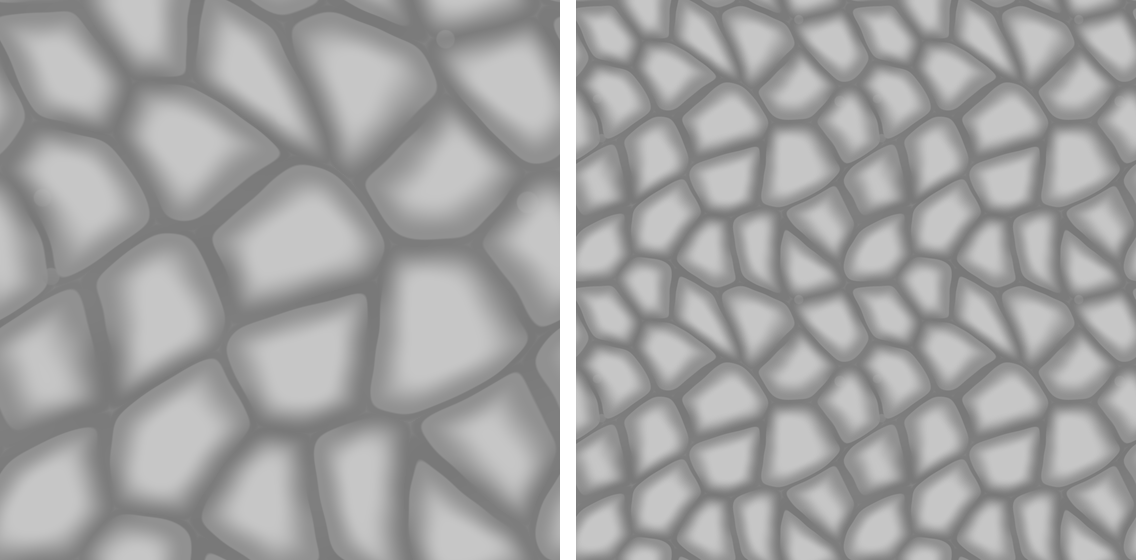
Left: one tile. Right: repeated 2 by 2.
Give the GLSL for this texture map, as a WebGL 1 fragment shader.

```glsl
precision highp float;

uniform vec2 u_resolution;

const float TAU = 6.2831853;
const vec2 GRID = vec2(5.0, 4.0);      // stones across and up
const float CORNER_SHARPNESS = 100.0;
const float GAP_DARK = 0.485;
const float GAP_LIGHT = 0.55;
const float RIM_TONE = 0.568;
const float TOP_TONE = 0.775;

vec2 hash2(vec2 p) {
  vec2 q = vec2(dot(p, vec2(127.1, 311.7)), dot(p, vec2(269.5, 183.3)));
  return fract(sin(q) * 43758.5453);
}

// Whole-number frequencies keep the warp periodic over the canvas.
vec2 warp(vec2 p) {
  vec2 slant = vec2(0.075, 0.03) * sin(TAU * (p.yx + vec2(0.15, 0.4)));
  vec2 bend = 0.004 * sin(TAU * vec2(3.0 * p.y - p.x, 3.0 * p.x + 2.0 * p.y));
  vec2 chip = 0.0008 * sin(TAU * vec2(13.0 * p.y + 5.0 * p.x, 11.0 * p.x - 7.0 * p.y));
  return p + slant + bend + chip;
}

// Stone centre in canvas units; each column is shifted by two fifths of a row.
vec2 stoneCentre(vec2 cell) {
  vec2 wrapped = mod(cell, GRID);
  vec2 jitter = mix(vec2(0.12), vec2(0.88), hash2(wrapped + 7.0));
  float stagger = fract(wrapped.x * 2.0 / GRID.x);
  return (cell + jitter + vec2(0.0, stagger)) / GRID;
}

vec2 nearestCell(vec2 p) {
  vec2 base = floor(p * GRID);
  vec2 best = base;
  float bestDist = 10.0;
  for (int y = -2; y <= 2; y++) {
    for (int x = -2; x <= 2; x++) {
      vec2 cell = base + vec2(float(x), float(y));
      float dist = length(stoneCentre(cell) - p);
      if (dist < bestDist) {
        bestDist = dist;
        best = cell;
      }
    }
  }
  return best;
}

// Distance to the cell border, with corners rounded by a smooth minimum.
float borderDistance(vec2 p, vec2 cell) {
  vec2 centre = stoneCentre(cell);
  float sum = 0.0;
  for (int y = -2; y <= 2; y++) {
    for (int x = -2; x <= 2; x++) {
      if (x == 0 && y == 0) continue;
      vec2 other = stoneCentre(cell + vec2(float(x), float(y)));
      float d = dot(0.5 * (centre + other) - p, normalize(other - centre));
      sum += exp(-CORNER_SHARPNESS * d);
    }
  }
  return -log(sum) / CORNER_SHARPNESS;
}

vec2 direction(float turn) {
  return vec2(cos(TAU * turn), sin(TAU * turn));
}

// Runs from 0 to 1 across a stone along the given direction.
float sideRamp(vec2 rel, float turn) {
  return smoothstep(-0.08, 0.08, dot(rel, direction(turn)));
}

// Sparse round fragments: x is coverage, y is tone.
vec2 pebble(vec2 p, float count, float soft) {
  vec2 cell = mod(floor(p * count), count);
  vec2 rnd = hash2(cell + 41.0);
  vec2 rel = (fract(p * count) - mix(vec2(0.3), vec2(0.7), hash2(cell + 17.0))) / count;
  float radius = mix(0.012, 0.026, rnd.y);
  float cover = smoothstep(soft, -soft, length(rel) - radius) * step(0.9, rnd.x);
  return vec2(cover, 0.56 + 0.02 * dot(rel, direction(rnd.y)) / radius);
}

// Joints lighten where several stones meet and drift slowly in tone.
float gapTone(vec2 p, float d) {
  float drift = 0.012 * sin(TAU * (2.0 * p.x + p.y)) * sin(TAU * (p.x - 3.0 * p.y));
  return mix(GAP_LIGHT, GAP_DARK, smoothstep(-0.016, -0.001, d)) + drift;
}

void main() {
  vec2 uv = gl_FragCoord.xy / u_resolution;
  float soft = max(0.002, 0.8 / min(u_resolution.x, u_resolution.y));
  vec2 p = warp(uv);

  vec2 cell = nearestCell(p);
  float d = borderDistance(p, cell);
  vec2 rel = p - stoneCentre(cell);
  vec2 rnd = hash2(mod(cell, GRID) + 29.0);

  // Uneven insets vary the joint width around each stone.
  float inset = 0.014 * sideRamp(rel, rnd.y) * fract(rnd.x * 7.0);
  float stone = d - inset;

  // Each stone shows a wide rim on one side and a soft falloff on the other.
  float rimSide = sideRamp(rel, rnd.x);
  float rimWidth = mix(0.012, 0.028, rnd.y) * rimSide;
  float top = smoothstep(-0.006, 0.058, stone - rimWidth);

  float tone = gapTone(uv, d);
  float rim = smoothstep(-soft, soft, stone - 0.006) * smoothstep(0.0, 0.8, rimSide);
  tone = mix(tone, RIM_TONE, rim);

  vec2 fragment = pebble(uv, 7.0, soft);
  tone = mix(tone, fragment.y, 0.6 * fragment.x);
  tone = mix(tone, TOP_TONE, top);

  gl_FragColor = vec4(vec3(tone), 1.0);
}
```
